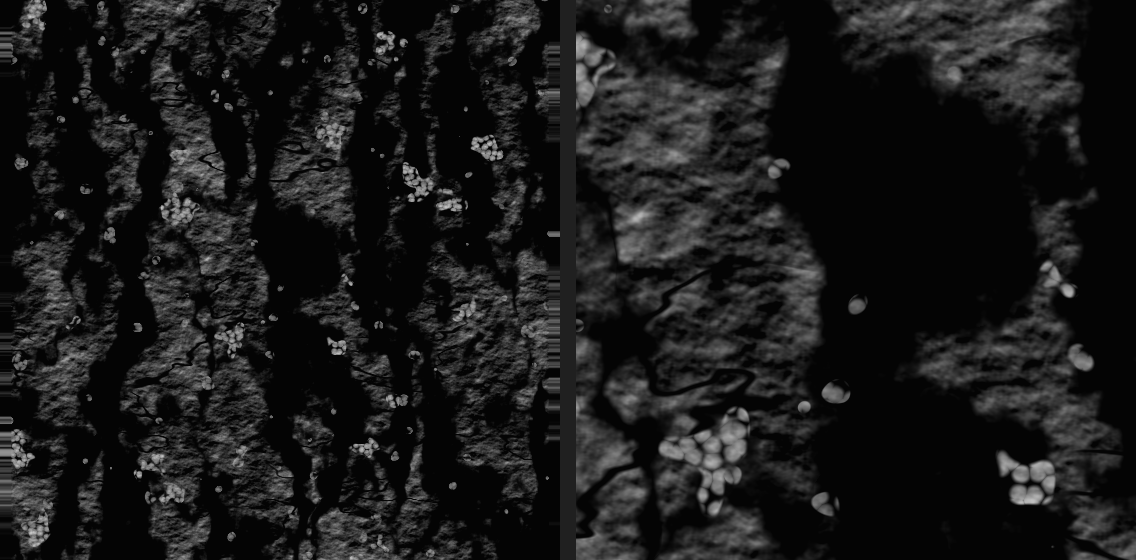
Left: the whole. Right: its middle third, enlarged.
A WebGL 1 fragment shader for this texture:

```glsl
precision highp float;
uniform vec2 u_resolution;

float hash(vec2 p) {
  vec3 q = fract(p.xyx * 0.1031);
  q += dot(q, q.yzx + 33.33);
  return fract((q.x + q.y) * q.z);
}

vec2 hash2(vec2 p) {
  return vec2(hash(p), hash(p + 71.7));
}

float noise(vec2 p) {
  vec2 i = floor(p), f = fract(p);
  f = f * f * (3.0 - 2.0 * f);
  return mix(mix(hash(i), hash(i + vec2(1, 0)), f.x),
             mix(hash(i + vec2(0, 1)), hash(i + 1.0), f.x), f.y);
}

float fbm(vec2 p) {
  float sum = 0.0, amp = 0.533;
  for (int i = 0; i < 4; i++) {
    sum += amp * noise(p);
    p = mat2(1.9, 0.5, -0.5, 1.9) * p + 17.3;
    amp *= 0.5;
  }
  return sum;
}

// Signed distance to the gaps between tall plates: wide upright, thin across
float plateGap(vec2 p) {
  vec2 warp = vec2(fbm(p * vec2(10, 7)), fbm(p * vec2(9, 8) + 40.0)) - 0.5;
  vec2 q = p * vec2(8.0, 3.3) + warp * vec2(1.7, 1.1) + 5.0;
  q.x += 0.35 * (fbm(p * vec2(35, 28)) - 0.5);
  vec2 cell = floor(q), f = fract(q), nearest = vec2(0);
  float best = 9.0;
  for (int y = -1; y <= 1; y++)
    for (int x = -1; x <= 1; x++) {
      vec2 o = vec2(x, y);
      vec2 r = o + 0.1 + 0.8 * hash2(cell + o) - f;
      if (dot(r, r) < best) { best = dot(r, r); nearest = r; }
    }
  float strength = smoothstep(0.2, 0.75, noise(p * vec2(9, 5) + 3.0));
  float gap = 9.0;
  for (int y = -2; y <= 2; y++)
    for (int x = -2; x <= 2; x++) {
      vec2 o = vec2(x, y);
      vec2 r = o + 0.1 + 0.8 * hash2(cell + o) - f;
      vec2 d = r - nearest;
      if (dot(d, d) > 0.0001) {
        vec2 n = normalize(d);
        float width = mix(0.03, 0.31, n.x * n.x) * strength;
        gap = min(gap, dot(0.5 * (r + nearest), n) - width);
      }
    }
  return gap;
}

float grain(vec2 p) {
  return fbm(p * vec2(62, 88));
}

// Distance to the nearest scattered point, in cells
float crumb(vec2 p) {
  vec2 cell = floor(p);
  float d = 9.0;
  for (int y = -1; y <= 1; y++)
    for (int x = -1; x <= 1; x++) {
      vec2 c = cell + vec2(x, y);
      d = min(d, length(c + hash2(c) - p));
    }
  return d;
}

// Coverage of ragged lichen clusters, at most one per cell
float lichen(vec2 p, float scale, float rarity) {
  vec2 q = p * scale, cell = floor(q);
  float cover = -9.0;
  for (int y = -1; y <= 1; y++)
    for (int x = -1; x <= 1; x++) {
      vec2 c = cell + vec2(x, y);
      float radius = 0.08 + 0.15 * hash(c + 9.1);
      float d = length(c + hash2(c + 23.0) - q);
      if (hash(c + 51.0) > rarity) cover = max(cover, 1.0 - d / radius);
    }
  return smoothstep(0.0, 0.25, cover + 1.7 * (noise(p * 65.0) - 0.55));
}

void main() {
  vec2 p = gl_FragCoord.xy / u_resolution;
  p.x = clamp(p.x, 0.019, 0.981);

  // Rough plates lit from above
  float relief = grain(p) - grain(p + vec2(-0.0012, 0.0028));
  float tone = 0.185 + 0.3 * (fbm(p * vec2(11, 6) + 8.0) - 0.5);
  tone += 0.11 * smoothstep(0.6, 0.85, noise(p * vec2(30, 17)));
  float shade = tone + 1.05 * relief + 0.35 * (grain(p + 3.0) - 0.5);

  // Deep furrows and fine cross cracks
  float gap = plateGap(p) + 0.32 * (fbm(p * vec2(55, 45)) - 0.5);
  shade *= smoothstep(-0.03, 0.13, gap);
  float crack = abs(fbm(p * vec2(7, 17) + 60.0) - 0.5);
  float cracked = smoothstep(0.45, 0.6, noise(p * 7.0 + 31.0));
  shade *= 1.0 - cracked * (1.0 - smoothstep(0.004, 0.022, crack));

  // Pale crumbly lichen
  float d = crumb(p * 105.0);
  float cover = max(lichen(p, 7.5, 0.5), 0.75 * lichen(p + 4.0, 21.0, 0.72));
  cover *= smoothstep(0.75, 0.4, d);
  float pale = 0.62 - 0.3 * d + 0.8 * relief;
  shade = mix(shade, pale, cover);

  gl_FragColor = vec4(vec3(clamp(shade, 0.015, 0.8)), 1.0);
}
```
